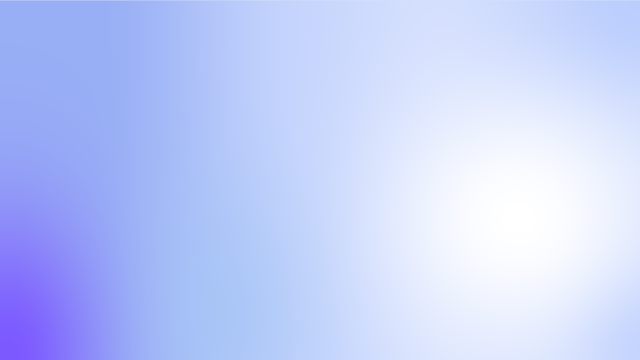
Write a Shadertoy shader that draws this background.

```glsl
const vec3 PERIWINKLE = vec3(0.595, 0.685, 0.960);
const vec3 SKY        = vec3(0.770, 0.830, 0.990);
const vec3 MIST       = vec3(0.845, 0.885, 0.995);
const vec3 CORNFLOWER = vec3(0.725, 0.800, 0.990);
const vec3 AQUA       = vec3(0.640, 0.770, 0.960);
const vec3 VIOLET     = vec3(0.485, 0.345, 1.000);
const vec3 WHITE      = vec3(1.0);

// Soft elliptical falloff: 1 at the centre, 1/e at the radius
float glow(vec2 p, vec2 centre, vec2 radius) {
    vec2 d = (p - centre) / radius;
    return exp(-dot(d, d));
}

// Horizontal wash from deep to pale blue
vec3 wash(float x) {
    vec3 color = mix(PERIWINKLE, SKY, smoothstep(0.25, 0.85, x));
    return mix(color, MIST, smoothstep(0.75, 1.30, x));
}

void mainImage(out vec4 fragColor, in vec2 fragCoord) {
    // Canvas space: height 1, width 16/9
    vec2 uv = fragCoord / iResolution.xy;
    vec2 p = uv * vec2(16.0 / 9.0, 1.0);

    vec3 color = wash(p.x);

    // Cool tints low in the middle and in the right corners
    color = mix(color, AQUA, 0.7 * glow(p, vec2(0.60, 0.13), vec2(0.28, 0.38)));
    color = mix(color, CORNFLOWER, glow(p, vec2(1.76, 0.97), vec2(0.38, 0.32)));
    color = mix(color, CORNFLOWER, glow(p, vec2(1.76, 0.08), vec2(0.20, 0.21)));

    // Violet light in the lower left corner
    color = mix(color, VIOLET, glow(p, vec2(0.02, 0.00), vec2(0.25, 0.40)));

    // Bright white light on the right
    color = mix(color, WHITE, glow(p, vec2(1.44, 0.395), vec2(0.36, 0.35)));

    // Faint highlight along the top edge
    color = mix(color, MIST, 0.5 * smoothstep(0.996, 1.0, uv.y));

    fragColor = vec4(color, 1.0);
}
```
